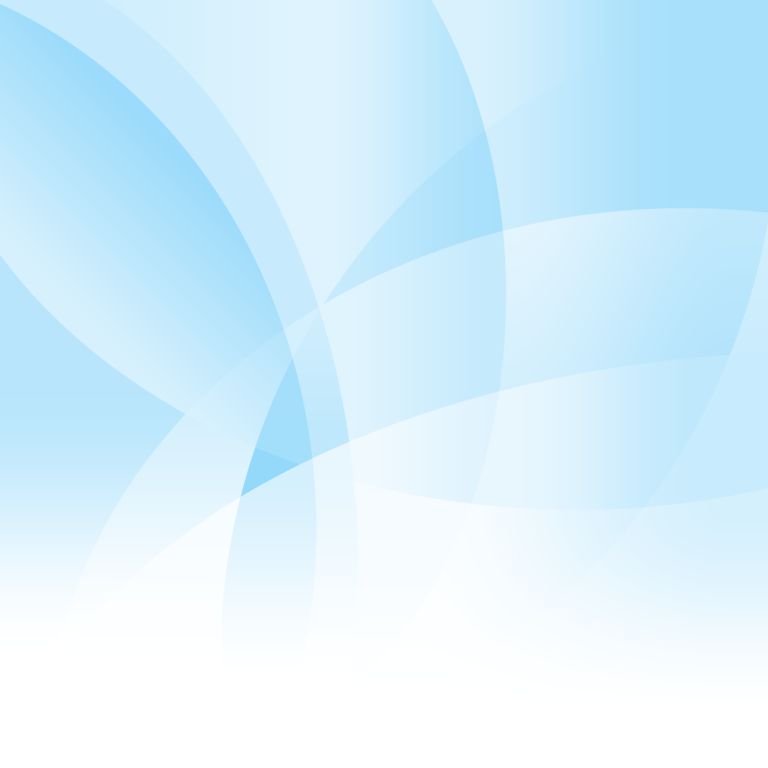
Give the GLSL for this background, as a Shadertoy shader.

```glsl
// Pale blue backdrop of overlapping glassy sheets that fade to white below.
// Eight ellipses cut the canvas into panes; each pane has its own smooth
// gradient of tint depth, and one colour ramp turns depth into blue.

// Sheet outlines: ellipse centre (xy) and radii (zw), in canvas units
const vec4 OUTER_LEAF  = vec4(-0.095, 0.264, 0.561, 0.807);
const vec4 INNER_LEAF  = vec4(-0.251, 0.310, 0.663, 0.740);
const vec4 MIDDLE_DISC = vec4( 0.277, 0.616, 0.382, 0.576);
const vec4 BOWL        = vec4( 0.749, 0.978, 0.855, 0.642);
const vec4 HIGH_ARCH   = vec4( 0.892, 0.014, 0.833, 0.715);
const vec4 LOW_ARCH    = vec4( 1.068, -0.117, 1.077, 0.659);
const vec4 SWEEP       = vec4( 1.122, 0.141, 0.835, 0.851);
const vec4 RIGHT_DISC  = vec4( 0.237, 0.870, 0.777, 0.839);

// Light absorbed per unit of tint depth, and edge softness in pixels
const vec3 ABSORPTION = vec3(1.0, 0.36, 0.045);
const float EDGE_PIXELS = 0.8;

// Antialiased coverage of an ellipse, from its first-order distance
float cover(vec2 p, vec4 sheet) {
    vec2 q = (p - sheet.xy) / sheet.zw;
    float dist = (dot(q, q) - 1.0) / max(2.0 * length(q / sheet.zw), 0.001);
    float soft = EDGE_PIXELS / iResolution.y;
    return 1.0 - smoothstep(-soft, soft, dist);
}

// Smooth change of tint from one depth to another over a span
float ramp(float from, float to, float start, float end, float t) {
    return mix(from, to, smoothstep(start, end, t));
}

void mainImage(out vec4 fragColor, in vec2 fragCoord) {
    vec2 p = fragCoord / iResolution.xy;

    float outerLeaf = cover(p, OUTER_LEAF);
    float innerLeaf = cover(p, INNER_LEAF);
    float middle    = cover(p, MIDDLE_DISC);
    float bowl      = cover(p, BOWL);
    float highArch  = cover(p, HIGH_ARCH);
    float lowArch   = cover(p, LOW_ARCH);
    float sweep     = cover(p, SWEEP);
    float rightRim  = 1.0 - cover(p, RIGHT_DISC);

    // Fades towards the white floor
    float leftFade  = smoothstep(0.14, 0.50, p.y);
    float rightFade = smoothstep(0.06, 0.34, p.y);
    float floorFade = smoothstep(0.10, 0.40, p.y);

    // Right field: deep corner, then two arches, then the floor
    float sky = ramp(0.15, 0.34, 0.60, 0.88, p.x);
    sky += 0.03 * sweep * (1.0 - smoothstep(0.60, 0.82, p.x));
    float upper = ramp(0.14, 0.28, 0.66, 0.95, p.x) + 0.3 * (0.60 - p.y);
    upper *= 1.0 - 0.30 * rightRim;
    float lower = ramp(0.09, 0.25, 0.66, 0.92, p.x);
    float ground = ramp(0.02, 0.19, 0.55, 0.95, p.x) * rightFade;
    lower = mix(ground, lower, bowl) * (1.0 - 0.13 * rightRim);
    float right = mix(mix(sky, upper, highArch), lower, lowArch);

    // Middle disc: pale on the left, deep along its right rim
    float pane = ramp(0.13, 0.31, 0.42, 0.65, p.x);
    pane += 0.05 * (1.0 - smoothstep(0.15, 0.40, p.x));
    pane += sweep * ramp(0.09, 0.03, 0.42, 0.64, p.x);
    float paneHigh = ramp(0.12, 0.23, 0.43, 0.66, p.x);
    float paneLow = mix(0.04 * rightFade, ramp(0.06, 0.13, 0.46, 0.66, p.x), bowl);
    float centre = mix(mix(pane, paneHigh, highArch), paneLow, lowArch);

    // Band between the two leaf outlines
    float band = mix(0.22, mix(0.17, ramp(0.25, 0.19, 0.42, 0.60, p.y), sweep), highArch);
    band = mix(band, 0.09 * floorFade, lowArch);

    // Inner leaf: diagonal lens above the bowl, faded field below it
    float lens = clamp(0.37 + 0.7 * (p.x + p.y - 1.0), 0.16, 0.39);
    lens *= 1.0 - 0.10 * highArch;
    float field = 0.28 * leftFade * (1.0 - 0.38 * highArch);
    float leaf = mix(field, lens, bowl);
    leaf = mix(leaf, 0.04 * floorFade, lowArch);

    // Deep petal where the sweep crosses the inner leaf
    float petal = mix(0.42, 0.36, bowl);
    petal = mix(petal, 0.17 * floorFade, lowArch);
    leaf = mix(leaf, petal, sweep);

    // Stack the panes from right to left
    float depth = mix(right, centre, middle);
    depth = mix(depth, band, outerLeaf);
    depth = mix(depth, leaf, innerLeaf);

    fragColor = vec4(1.0 - depth * ABSORPTION, 1.0);
}
```
